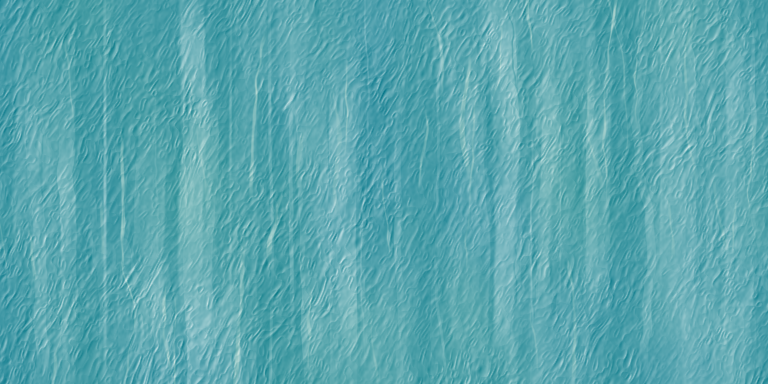
Give the GLSL for this texture, as a Shadertoy shader.

```glsl
// Teal handmade paper: vertical washes, torn pale layers, loose fibres and fine creases.

const vec3 DEEP_TEAL = vec3(0.235, 0.590, 0.632);
const vec3 PALE_AQUA = vec3(0.600, 0.790, 0.805);
const vec3 FIBRE_CREAM = vec3(0.660, 0.820, 0.800);
const vec3 COOL_SHIFT = vec3(-0.008, -0.010, 0.014);
const int STRIPS = 62;
const int FIBRES = 36;
const float BASE_TONE = 0.10;
const float WASH_TONE = 0.24;
const float TORN_TONE = 0.15;
const float BRUSH_TONE = 0.22;
const float GRAIN_TONE = 0.12;
const float STRIP_LIGHT = 0.84;
const float STRIP_DARK = 0.08;
const float CREASE_ANGLE = 1.10;
const float CREASE_STEP = 0.004;
const float CREASE_DEPTH = 0.72;

float hash(vec2 p) {
    return fract(sin(dot(p, vec2(127.1, 311.7))) * 43758.5453);
}

float noise(vec2 p) {
    vec2 i = floor(p), f = fract(p);
    f = f * f * (3.0 - 2.0 * f);
    return mix(mix(hash(i), hash(i + vec2(1, 0)), f.x),
               mix(hash(i + vec2(0, 1)), hash(i + vec2(1, 1)), f.x), f.y);
}

float fbm(vec2 p) {
    float sum = 0.0, amp = 0.5;
    for (int i = 0; i < 4; i++) {
        sum += amp * noise(p);
        p = p * 2.03 + 17.3;
        amp *= 0.5;
    }
    return sum / 0.9375;
}

// Height of the creased surface: slanted ridges in two sizes
float creaseHeight(vec2 p) {
    p += 0.024 * (vec2(noise(p * 9.0), noise(p * 9.0 + 31.0)) - 0.5);
    p += 0.008 * (vec2(noise(p * 30.0), noise(p * 30.0 + 13.0)) - 0.5);
    float c = cos(CREASE_ANGLE), s = sin(CREASE_ANGLE);
    vec2 q = vec2(dot(p, vec2(s, -c)), dot(p, vec2(c, s)));
    float broad = 1.0 - abs(2.0 * noise(q * vec2(56.0, 20.0)) - 1.0);
    float fine = 1.0 - abs(2.0 * noise(q * vec2(118.0, 50.0) + 9.0) - 1.0);
    return broad + 0.7 * fine;
}

// Vertical brushed strips, each with its own edge softness and ends
float addStrips(float tone, vec2 p, float aspect, float px) {
    for (int i = 0; i < STRIPS; i++) {
        float id = float(i);
        float r1 = hash(vec2(id, 1.0)), r2 = hash(vec2(id, 2.0));
        float r3 = hash(vec2(id, 3.0)), r4 = hash(vec2(id, 4.0));
        float width = mix(0.004, 0.050, r2 * r2);
        float centre = aspect * (id + r1) / float(STRIPS);
        float sway = hash(vec2(id, 8.0));
        centre += 0.06 * sway * (noise(vec2(p.y * 3.0, id * 7.0)) - 0.5);
        centre += 0.014 * sway * (noise(vec2(p.y * 13.0, id * 5.0)) - 0.5);
        centre += 0.006 * sway * (noise(vec2(p.y * 45.0, id * 3.0)) - 0.5);
        float d = p.x - centre;
        float softL = 1.5 * px + width * pow(r3, 5.0);
        float softR = 1.5 * px + width * pow(r4, 5.0);
        float mask = smoothstep(-width, softL - width, d)
                   * (1.0 - smoothstep(width - softR, width, d));
        float low = mix(-0.2, 0.35, r4), high = mix(0.65, 1.25, r3);
        mask *= smoothstep(low - 0.12, low + 0.15, p.y)
              * (1.0 - smoothstep(high - 0.2, high + 0.1, p.y));
        float worn = 0.30 + 1.1 * noise(vec2(p.x * 24.0, p.y * 5.0) + id * 3.7);
        float alpha = mix(0.22, 0.66, hash(vec2(id, 5.0))) * worn;
        float target = hash(vec2(id, 6.0)) < 0.64 ? STRIP_LIGHT : STRIP_DARK;
        tone = mix(tone, target, min(alpha, 0.9) * mask);
    }
    return tone;
}

// Thin, slightly bent threads lying on the sheet
float fibreMask(vec2 p, float aspect, float px) {
    float mask = 0.0;
    for (int i = 0; i < FIBRES; i++) {
        float id = float(i) + 70.0;
        float r1 = hash(vec2(id, 1.0)), r2 = hash(vec2(id, 2.0));
        float r3 = hash(vec2(id, 3.0)), r4 = hash(vec2(id, 4.0));
        float reach = mix(0.08, 0.40, r2 * r2);
        float y = p.y - r3;
        float x = aspect * (float(i) + r1) / float(FIBRES);
        x += (r4 - 0.5) * (0.25 * y + 0.6 * y * y);
        x += 0.035 * (noise(vec2(p.y * 6.0, id)) - 0.5);
        x += 0.008 * (noise(vec2(p.y * 24.0, id)) - 0.5);
        float taper = 1.0 - smoothstep(0.5, 1.0, abs(y) / reach);
        float width = mix(0.0015, 0.0050, r1) * (0.3 + 1.2 * noise(vec2(p.y * 20.0, id)));
        float line = 1.0 - smoothstep(width - px, width + px, abs(p.x - x));
        float patchy = 0.4 + 0.9 * noise(p * vec2(60.0, 30.0));
        mask = max(mask, line * taper * patchy * mix(0.30, 0.75, r4));
    }
    return mask;
}

void mainImage(out vec4 fragColor, in vec2 fragCoord) {
    vec2 p = fragCoord / iResolution.y;
    float aspect = iResolution.x / iResolution.y;
    float px = 1.0 / iResolution.y;

    // Broad washes and torn pale layers
    float wash = fbm(p * vec2(8.0, 1.4) + 3.0);
    float torn = fbm(p * vec2(7.0, 1.9) + 41.0);
    float tone = BASE_TONE + WASH_TONE * smoothstep(0.40, 0.67, wash);
    tone += TORN_TONE * smoothstep(0.53, 0.54, torn);
    tone = addStrips(tone, p, aspect, px);

    // Dry vertical brush and paper grain, paler away from top and bottom
    float margin = smoothstep(0.0, 0.18, p.y) * smoothstep(1.0, 0.85, p.y);
    tone *= mix(0.78, 1.0, margin);
    tone += BRUSH_TONE * (fbm(p * vec2(45.0, 4.0)) - 0.5);
    tone += GRAIN_TONE * (noise(p * vec2(190.0, 130.0)) - 0.5);

    // Creases lit from the upper left, crests brighter than hollows are dark
    vec2 toLight = CREASE_STEP * vec2(-0.85, 0.53);
    float relief = creaseHeight(p) - creaseHeight(p + toLight);
    relief *= CREASE_DEPTH * (0.45 + 0.9 * noise(p * 8.0 + 5.0));
    relief *= relief > 0.0 ? 1.15 : 0.80;

    vec3 color = mix(DEEP_TEAL, PALE_AQUA, max(tone, 0.06));
    color += COOL_SHIFT * 2.0 * (fbm(p * vec2(4.0, 2.0) + 60.0) - 0.5);
    color = mix(color, FIBRE_CREAM, fibreMask(p, aspect, px));
    color += relief * (PALE_AQUA - DEEP_TEAL);
    fragColor = vec4(clamp(color, 0.0, 1.0), 1.0);
}
```
